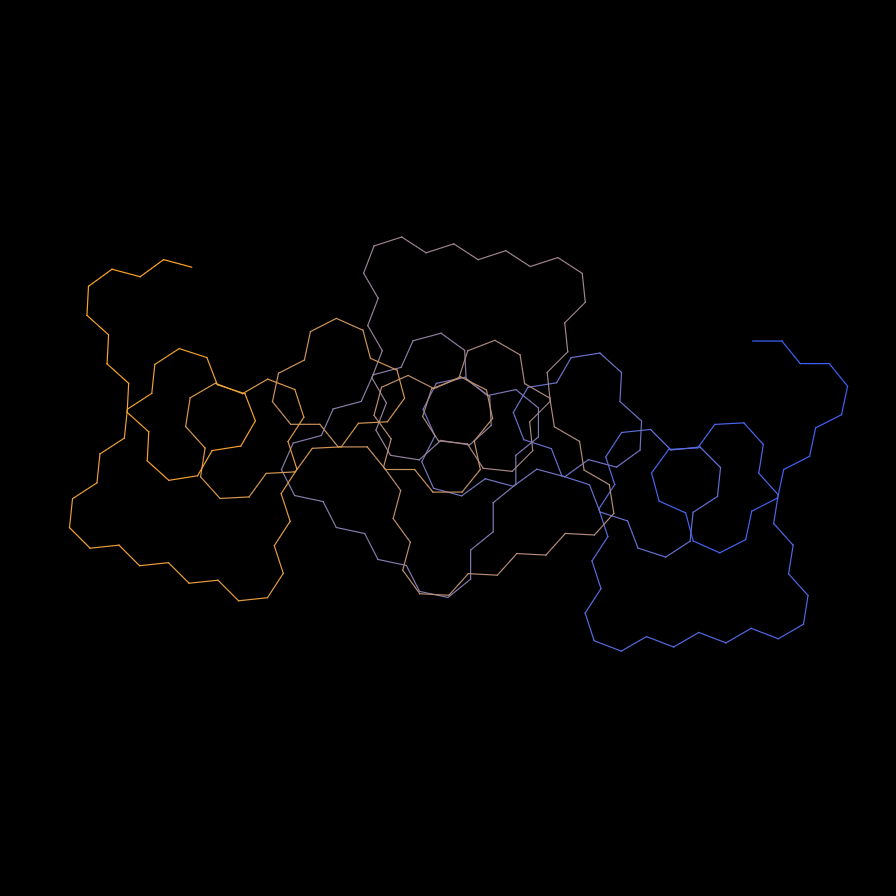
Write a WebGL 1 fragment shader that draws this background.

```glsl
precision highp float;
// A thin turtle-walk curve on black, fading from blue to orange along its path.
// Each of 256 equal steps turns 51 degrees; the side follows the period-doubling
// sequence, i.e. whether the step number holds an even or odd power of two.

uniform vec2 u_resolution;

float segmentDistance(vec2 p, vec2 a, vec2 b) {
  vec2 ap = p - a, ab = b - a;
  return length(ap - ab * clamp(dot(ap, ab) / dot(ab, ab), 0.0, 1.0));
}

// +1 when n halves evenly an even number of times, otherwise -1
float turnSign(float n) {
  float side = 1.0;
  for (int k = 0; k < 8; k++) {
    if (mod(n, 2.0) > 0.5) break;
    n *= 0.5;
    side = -side;
  }
  return side;
}

void main() {
  float size = min(u_resolution.x, u_resolution.y);
  vec2 p = (gl_FragCoord.xy - 0.5 * u_resolution) / size + 0.5;

  const float STEPS = 256.0;
  vec3 blue = vec3(0.23, 0.38, 1.0);
  vec3 orange = vec3(1.0, 0.65, 0.14);
  vec3 color = vec3(0.0);

  vec2 tip = vec2(0.8402, 0.6194);
  float heading = 0.0;

  // Walk the curve, painting later steps over earlier ones
  for (float n = 1.0; n <= STEPS; n += 1.0) {
    vec2 next = tip + 0.03246 * vec2(cos(heading), sin(heading));
    float d = segmentDistance(p, tip, next);
    float coverage = clamp(0.5 + (0.00066 - d) * size, 0.0, 1.0);
    color = mix(color, mix(blue, orange, n / STEPS), coverage);
    heading -= turnSign(n) * radians(51.0);
    tip = next;
  }

  gl_FragColor = vec4(color, 1.0);
}
```
